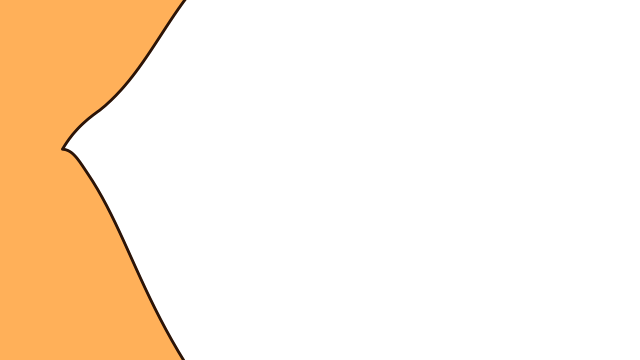
This background is drawn by a Shadertoy shader. Its source:

```glsl
// Flat orange panel on the left with a curved, pointed dark outline against white.

const vec3 WHITE = vec3(1.0);
const vec3 ORANGE = vec3(1.0, 0.69, 0.35);
const vec3 OUTLINE = vec3(0.17, 0.08, 0.03);
const float HALF_STROKE = 0.0040;
const int STEPS = 20;

vec2 cubicPoint(vec2 a, vec2 b, vec2 c, vec2 d, float t) {
    float s = 1.0 - t;
    return s * s * s * a + 3.0 * s * s * t * b + 3.0 * s * t * t * c + t * t * t * d;
}

float segmentDistance(vec2 p, vec2 a, vec2 b) {
    vec2 ab = b - a;
    float along = clamp(dot(p - a, ab) / dot(ab, ab), 0.0, 1.0);
    return length(p - a - ab * along);
}

// x: distance to the curve, y: sign flipped when the curve lies left of p
vec2 traceCurve(vec2 field, vec2 p, vec2 a, vec2 b, vec2 c, vec2 d) {
    vec2 from = a;
    for (int i = 1; i <= STEPS; i++) {
        vec2 to = cubicPoint(a, b, c, d, float(i) / float(STEPS));
        field.x = min(field.x, segmentDistance(p, from, to));
        if ((from.y > p.y) != (to.y > p.y)) {
            float edgeX = mix(from.x, to.x, (p.y - from.y) / (to.y - from.y));
            if (p.x > edgeX) field.y = -field.y;
        }
        from = to;
    }
    return field;
}

// Signed distance to the panel edge, positive inside the panel
float panelDistance(vec2 p) {
    vec2 shoulder = vec2(0.2778, 0.6944);
    vec2 cusp = vec2(0.1736, 0.5856);
    vec2 hip = vec2(0.2431, 0.5185);
    vec2 field = vec2(10.0, 1.0);
    // Upper flank, from the top border down to the cusp
    field = traceCurve(field, p, vec2(0.5185, 1.0069), vec2(0.4398, 0.9028),
                       vec2(0.3819, 0.7778), shoulder);
    field = traceCurve(field, p, shoulder, vec2(0.2384, 0.6667),
                       vec2(0.2037, 0.6366), cusp);
    // Lower flank, from the cusp to the bottom border
    field = traceCurve(field, p, cusp, vec2(0.2014, 0.5833),
                       vec2(0.2153, 0.5602), hip);
    field = traceCurve(field, p, hip, vec2(0.3403, 0.3750),
                       vec2(0.3843, 0.2014), vec2(0.5139, -0.0069));
    return field.x * field.y;
}

void mainImage(out vec4 fragColor, in vec2 fragCoord) {
    vec2 p = fragCoord / iResolution.y;
    float soft = 0.6 / iResolution.y;
    float edge = panelDistance(p);

    // Fill both sides, then lay the outline over the border
    vec3 color = mix(WHITE, ORANGE, smoothstep(-soft, soft, edge));
    float stroke = 1.0 - smoothstep(-soft, soft, abs(edge) - HALF_STROKE);
    fragColor = vec4(mix(color, OUTLINE, stroke), 1.0);
}
```
